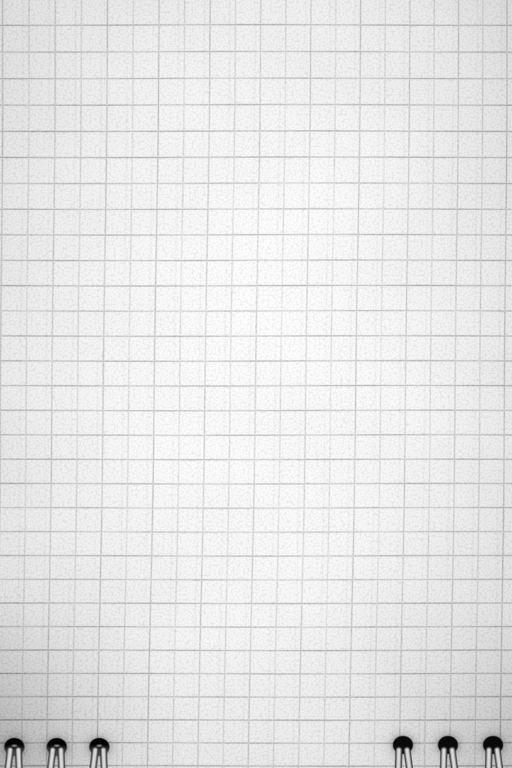
Write a Shadertoy shader that draws this pattern.

```glsl
// Squared notebook page with soft grey ruling, paper grain and wire binding at the foot.
#define ASPECT 1.5          // page height in page widths
#define PITCH 0.0492        // column spacing
#define ROWS 28.4           // rows down the page, before compression
#define ROW_SQUEEZE 2.62    // extra rows gained towards the foot
#define LINE_HALF 0.0013    // half width of a ruled line
#define ROW_INK 0.19
#define COLUMN_INK 0.15
#define GRAIN_CELLS 210.0
#define GRAIN 0.075
#define PAPER 0.975
#define HOLE vec2(0.0195, 0.0175)
#define HOLE_Y 0.041

vec2 hash2(vec2 p) {
    vec3 q = fract(vec3(p.xyx) * vec3(0.1031, 0.1030, 0.0973));
    q += dot(q, q.yzx + 33.33);
    return fract((q.xx + q.yz) * q.zy);
}

// Distance to the nearest scattered point, one point per cell.
float cellular(vec2 p) {
    vec2 cell = floor(p), f = fract(p);
    float nearest = 2.0;
    for (int y = -1; y <= 1; y++)
        for (int x = -1; x <= 1; x++) {
            vec2 o = vec2(x, y);
            vec2 d = o + hash2(cell + o) - f;
            nearest = min(nearest, dot(d, d));
        }
    return sqrt(nearest);
}

float layeredSines(vec2 p) {
    float sum = 0.0, amp = 0.5;
    for (int i = 0; i < 4; i++) {
        sum += amp * sin(p.x + 1.7 * sin(p.y)) * cos(p.y * 0.9 + 0.6);
        p = mat2(0.8, 0.6, -0.6, 0.8) * p * 1.9 + 2.3;
        amp *= 0.55;
    }
    return sum;
}

float segmentDistance(vec2 p, vec2 a, vec2 b) {
    vec2 pa = p - a, ba = b - a;
    return length(pa - ba * clamp(dot(pa, ba) / dot(ba, ba), 0.0, 1.0));
}

// Coverage of a ruled line at each whole value of coord.
float ruled(float coord, float spacing, float soft) {
    float d = abs(fract(coord + 0.5) - 0.5) * spacing;
    return 1.0 - smoothstep(LINE_HALF - soft, LINE_HALF + soft, d);
}

// Uneven light: bright middle, dim edges, darker lower corners.
float pageLight(vec2 uv) {
    vec2 q = uv - vec2(0.5, 0.54);
    float corner = smoothstep(0.26, 0.0, uv.y) * smoothstep(0.1, 0.6, abs(q.x));
    return PAPER - 0.31 * q.x * q.x - 0.25 * q.y * q.y
         - corner * mix(0.16, 0.09, uv.x);
}

float grid(vec2 p, float t, float soft) {
    // Rows tighten downwards; columns lean and fan slightly.
    float wobble = 0.0006 * sin(p.x * 7.0 + p.y * 3.0);
    float row = 0.073 + ROWS * t + ROW_SQUEEZE * t * t + wobble * 20.0;
    float u = p.x - 0.51 + 0.0176 * t + 0.0078 * t * t;
    u += 0.049 * (1.0 - t) * u * u + 0.0006 * sin(p.y * 9.0);
    float column = u / PITCH;

    // Each line has its own strength, and fades along its length.
    float rowId = floor(row + 0.5), columnId = floor(column + 0.5);
    float rowFade = 0.8 + 0.3 * hash2(vec2(rowId, 7.0)).x
                  + 0.2 * sin(p.x * 23.0 + rowId * 2.4);
    float columnFade = mix(1.0, 0.62, mod(columnId, 2.0))
                     * (0.85 + 0.3 * hash2(vec2(columnId + 40.0, 3.0)).y)
                     + 0.12 * sin(p.y * 17.0 + columnId * 1.9);
    float ink = ROW_INK * rowFade * ruled(row, ASPECT / (ROWS + 2.0 * ROW_SQUEEZE * t), soft);
    ink = max(ink, COLUMN_INK * columnFade * ruled(column, PITCH, soft));
    // Faint show-through from the reverse side.
    float ghost = ruled(column + 0.22, PITCH, soft * 1.6);
    return ink + 0.035 * ghost * (0.7 + 0.3 * sin(p.y * 11.0 + columnId));
}

// Punched hole with two wire strands running off the foot of the page.
float binding(float tone, vec2 p, vec2 c, float side, float px) {
    vec2 q = (p - c) / HOLE;
    float rim = (length(q) - 1.0) * HOLE.y;
    tone *= 1.0 - 0.22 * exp(-max(rim, 0.0) / 0.007);
    float inside = mix(0.28 * smoothstep(0.5, -0.8, q.y), 0.04, side);
    tone = mix(tone, inside, 1.0 - smoothstep(-px, px, rim));
    for (int i = 0; i < 2; i++) {
        float s = float(i) * 2.0 - 1.0;
        vec2 top = c + vec2(s * 0.008, -0.006 - 0.004 * side);
        vec2 foot = vec2(c.x + s * 0.014 + mix(-0.003, 0.004, side), -0.04);
        float d = segmentDistance(p, top, foot);
        float wire = 0.2 + 0.65 * smoothstep(0.007, 0.001, d);
        tone = mix(tone, wire, 1.0 - smoothstep(0.0068 - px, 0.0068 + px, d));
    }
    float glint = length((q - vec2(0.0, 0.15)) * vec2(1.0, 1.8));
    return tone + 0.45 * (1.0 - side) * smoothstep(0.45, 0.05, glint);
}

void mainImage(out vec4 fragColor, in vec2 fragCoord) {
    vec2 uv = fragCoord / iResolution.xy;
    vec2 p = uv * vec2(1.0, ASPECT);
    float px = 1.0 / iResolution.x;

    float tone = pageLight(uv) + 0.012 * layeredSines(p * 9.0);
    tone -= GRAIN * (cellular(p * GRAIN_CELLS) - 0.45);
    tone -= grid(p, 1.0 - uv.y, max(px, 0.0019));

    // Three rings near each side.
    for (int i = 0; i < 6; i++) {
        float side = step(2.5, float(i)), k = float(i) - 3.0 * side;
        float x = mix(0.028 + 0.083 * k, 0.787 + 0.088 * k, side);
        tone = binding(tone, p, vec2(x, HOLE_Y + 0.004 * side), side, px);
    }
    fragColor = vec4(vec3(clamp(tone, 0.0, 1.0)), 1.0);
}
```
